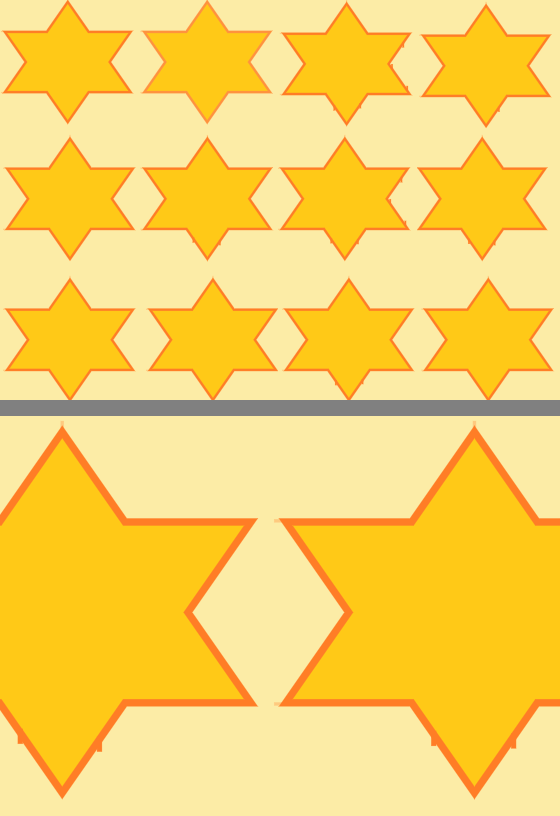
Top, the full canvas; bottom, a detail of the centre.
Write a WebGL 2 fragment shader that draws this pattern.

```glsl
#version 300 es
precision highp float;
// Four by three golden six-pointed stars with worn orange outlines on cream.

#define COLUMNS 4.0
#define ROWS 3.0
#define CELL vec2(0.992, 0.955)
#define STEP vec2(0.996, 0.992)
#define FIRST_CENTRE vec2(0.484, 0.443)
#define TIP_HEIGHT 0.445
#define ARM_WIDTH 0.466
#define ARM_HEIGHT 0.224
#define LINE_WIDTH 0.0175
#define NICK_SIZE vec2(0.006, 0.018)
#define SPUR_LENGTH 0.022

uniform vec2 u_resolution;
out vec4 outColor;

const vec3 CREAM = vec3(0.99, 0.925, 0.65);
const vec3 GOLD = vec3(1.0, 0.79, 0.09);
const vec3 ORANGE = vec3(1.0, 0.49, 0.15);
const vec3 PALE_ORANGE = vec3(1.0, 0.76, 0.46);

float hash(vec2 p) {
    return fract(sin(dot(p, vec2(127.1, 311.7))) * 43758.5453);
}

float triangle(vec2 p) {
    vec2 normal = normalize(vec2(TIP_HEIGHT + ARM_HEIGHT, ARM_WIDTH));
    float side = dot(vec2(abs(p.x), p.y - TIP_HEIGHT), normal);
    return max(side, -p.y - ARM_HEIGHT);
}

// Two opposed triangles, with mitred points
float star(vec2 p) {
    return min(triangle(p), triangle(vec2(p.x, -p.y)));
}

float box(vec2 p, vec2 halfSize) {
    vec2 d = abs(p) - halfSize;
    return length(max(d, 0.0)) + min(max(d.x, d.y), 0.0);
}

// Uneven hand placement: the middle row is tighter, the top row sags
vec2 starCentre(vec2 id) {
    float middle = float(id.y == 1.0);
    vec2 centre = FIRST_CENTRE + id * STEP;
    centre.x += 0.016 * min(id.y, 1.0) - 0.0145 * middle * id.x;
    centre.x += 0.025 * float(id == vec2(1.0, 2.0));
    centre.y -= 0.015 * middle;
    centre.y += 0.0135 * max(id.x - 1.0, 0.0) * float(id.y == 0.0);
    return centre;
}

// Small breaks in the outline, on the lower point and the right notch
float nicks(vec2 p, vec2 id) {
    float d = 1.0;
    float top = float(id.y == 0.0);
    float reach = mix(2.0 - id.y, 0.5, top);
    if (abs(id.x - 2.0 - 0.5 * top) <= reach) {
        for (float side = -1.0; side < 2.0; side += 2.0) {
            if (side < 0.0 && id == vec2(3.0, 0.0)) continue;
            float shift = 0.02 * (hash(id + side) - 0.5);
            vec2 at = vec2(side * (0.094 - 0.6 * shift), 0.305 + shift);
            d = min(d, box(p - at, NICK_SIZE));
        }
    }
    if (id.x == 2.0 && id.y < 2.0) {
        for (float i = -1.0; i < 2.0; i++) {
            float y = 0.02 + 0.155 * i;
            vec2 at = vec2(0.31 + 0.7 * abs(y), y);
            d = min(d, box(p - at, NICK_SIZE));
        }
    }
    return d;
}

// Faint overshoots at the left corners and the upper tip
float spurs(vec2 p) {
    vec2 corner = vec2(p.x + ARM_WIDTH, abs(p.y) - ARM_HEIGHT + 0.006);
    vec2 tip = vec2(p.x, p.y + TIP_HEIGHT);
    return min(box(corner, vec2(0.5 * SPUR_LENGTH, 0.004)),
               box(tip, vec2(0.004, 0.5 * SPUR_LENGTH)));
}

void main() {
    // One unit is a quarter of the canvas width, measured down from the top
    float unit = COLUMNS / u_resolution.x;
    vec2 p = vec2(gl_FragCoord.x, u_resolution.y - gl_FragCoord.y) * unit;
    vec2 id = clamp(floor(p / CELL), vec2(0.0), vec2(COLUMNS, ROWS) - 1.0);
    p -= starCentre(id);

    float soft = 0.75 * unit;
    float d = star(p);
    float body = 1.0 - smoothstep(-soft, soft, d);
    float fill = 1.0 - smoothstep(-soft, soft, d + LINE_WIDTH);
    float nick = 1.0 - smoothstep(-soft, soft, nicks(p, id));
    float spur = 1.0 - smoothstep(-soft, soft, spurs(p));

    // One outline is more faded than the rest
    float fade = 0.3 * float(id == vec2(1.0, 0.0));
    vec3 lineColor = mix(ORANGE, PALE_ORANGE, fade);

    vec3 color = mix(CREAM, PALE_ORANGE, 0.8 * spur);
    color = mix(color, lineColor, body);
    color = mix(color, GOLD, fill);
    color = mix(color, lineColor, nick);
    outColor = vec4(color, 1.0);
}
```
